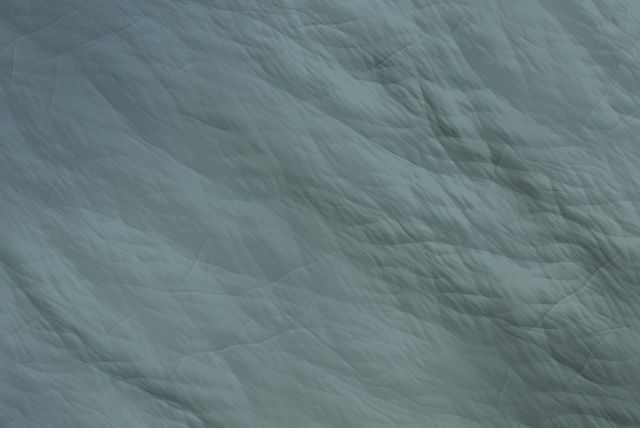
Give the GLSL for this texture, as a Shadertoy shader.

```glsl
// Wrinkled blue-grey fabric with diagonal folds, soft shadows and fine creases.

float hash(vec2 p) {
    vec3 q = fract(p.xyx * vec3(0.1031, 0.1030, 0.0973));
    q += dot(q, q.yzx + 33.33);
    return fract((q.x + q.y) * q.z);
}

mat2 rotation(float a) {
    return mat2(cos(a), sin(a), -sin(a), cos(a));
}

float cornerSlope(vec2 cell, vec2 offset) {
    float a = 6.2832 * hash(cell);
    return dot(vec2(cos(a), sin(a)), offset);
}

// Gradient noise, roughly -0.6 to 0.6
float noise(vec2 p) {
    vec2 i = floor(p), f = p - i, e = vec2(0, 1);
    vec2 u = f * f * f * (f * (f * 6.0 - 15.0) + 10.0);
    return mix(mix(cornerSlope(i, f), cornerSlope(i + e.yx, f - e.yx), u.x),
               mix(cornerSlope(i + e, f - e), cornerSlope(i + 1.0, f - 1.0), u.x), u.y);
}

// Coordinates along and across the main folds
vec2 foldSpace(vec2 p) {
    return vec2(dot(p, vec2(0.8, -0.6)), dot(p, vec2(0.6, 0.8)));
}

// Crumpled relief: ridges whose direction differs in each octave
float relief(vec2 p) {
    vec2 q = foldSpace(p);
    float height = 0.0, frequency = 2.4;
    for (int i = 0; i < 5; i++) {
        float k = float(i);
        vec2 r = rotation(0.5 * sin(k * 2.3)) * q * frequency;
        height += abs(noise(r * vec2(0.75, 2.2) + 17.0 * k)) / frequency * (1.0 - 0.13 * k);
        frequency *= 1.85;
    }
    return height;
}

// Sharp bent creases: a thin lit and shaded pair, and a soft fall-off to one side
float creases(vec2 p) {
    float sum = 0.0;
    for (int i = 0; i < 170; i++) {
        float k = float(i);
        vec2 centre = vec2(1.5 * hash(vec2(k, 1.0)), hash(vec2(k, 2.0)));
        float spread = hash(vec2(k, 3.0)) - 0.5;
        float angle = i % 4 == 0 ? 0.5 + 1.9 * spread : -0.55 + 0.7 * spread;
        float reach = mix(0.05, 0.32, pow(hash(vec2(k, 4.0)), 2.5));
        vec2 q = (p - centre) * rotation(angle);
        if (abs(q.x) > reach || abs(q.y) > 0.12) continue;
        q.y += 0.3 * spread * q.x * q.x + 0.014 * noise(q * vec2(13.0, 4.0) + k);
        float side = q.y / mix(0.0022, 0.0045, hash(vec2(k, 5.0)));
        float fade = 1.0 - smoothstep(0.2, 1.0, abs(q.x) / reach);
        float slope = side / sqrt(1.0 + side * side) * exp(-abs(q.y) / (0.01 + 0.05 * reach));
        float line = side * exp(-side * side);
        sum += fade * (line + 0.32 * slope) * mix(0.2, 1.0, hash(vec2(k, 6.0)));
    }
    return sum;
}

// Soft shadow band along the fold direction
float band(vec2 q, float across, float width, float from, float to) {
    float d = (q.y - across) / width;
    return exp(-d * d) * smoothstep(from, from + 0.25, q.x)
         * (1.0 - smoothstep(to - 0.25, to, q.x));
}

void mainImage(out vec4 fragColor, in vec2 fragCoord) {
    vec2 p = fragCoord / iResolution.y;
    p.x *= 1.5 * iResolution.y / iResolution.x;
    vec2 q = foldSpace(p);
    vec2 bent = q + vec2(0.0, 0.03 * noise(q * vec2(3.0, 5.0)) + 0.035 * noise(q * vec2(6.0, 16.0)));

    // Broad shadows
    float upper = band(bent, 1.21 - 0.04 * q.x, 0.032 + 0.035 * q.x, -0.05, 1.2);
    float middle = band(bent, 0.87, 0.035 + 0.09 * max(q.x, 0.0), -0.2, 1.5);
    float lower = band(bent, 0.28, 0.045, -0.5, 0.6);
    float corner = 1.0 - smoothstep(0.0, 0.8, length(p - vec2(0.0, 1.0)));
    float farCorner = 1.0 - smoothstep(0.0, 0.5, length(p - vec2(1.4, 0.0)));
    float lowLeft = 1.0 - smoothstep(0.0, 0.4, length(p));
    float shadow = 0.088 * upper + 0.065 * middle + 0.06 * lower
                 + 0.11 * corner + 0.075 * farCorner + 0.065 * lowLeft;

    // Slope lighting, stronger at the upper right and inside the folds
    vec2 toLight = 0.0025 * vec2(0.5, 0.87);
    float slope = (relief(p + toLight) - relief(p)) / 0.0025;
    float rough = 0.35 + 0.35 * smoothstep(0.75, 1.25, q.y + 0.25 * q.x)
                + 0.35 * max(upper, max(0.6 * middle, lower));
    float patches = 0.8 + 0.8 * noise(p * 3.5 + 11.0);
    float folds = 0.031 * rough * patches * clamp(slope, -3.0, 3.0);

    float tone = 0.51 - shadow - folds - 0.078 * (0.45 + 0.7 * rough) * creases(p);
    tone += 0.03 * noise(p * 2.3 + 4.0) + 0.03 * noise(q * vec2(2.5, 8.0) + 3.0);
    tone += 0.008 * (hash(floor(p * 342.0)) - 0.5);
    tone = clamp(tone, 0.31, 0.565);

    // Blue towards the upper left, greener in the lower shadows
    float blue = clamp(0.5 * p.y - 0.3 * p.x + 0.3 + 0.7 * corner + 0.6 * lowLeft
                       - 0.4 * middle - 0.3 * upper, 0.0, 1.2);
    vec3 tint = mix(vec3(0.85, 1.0, 0.99), vec3(0.825, 1.0, 1.06), blue);
    fragColor = vec4(tone * tint, 1.0);
}
```
